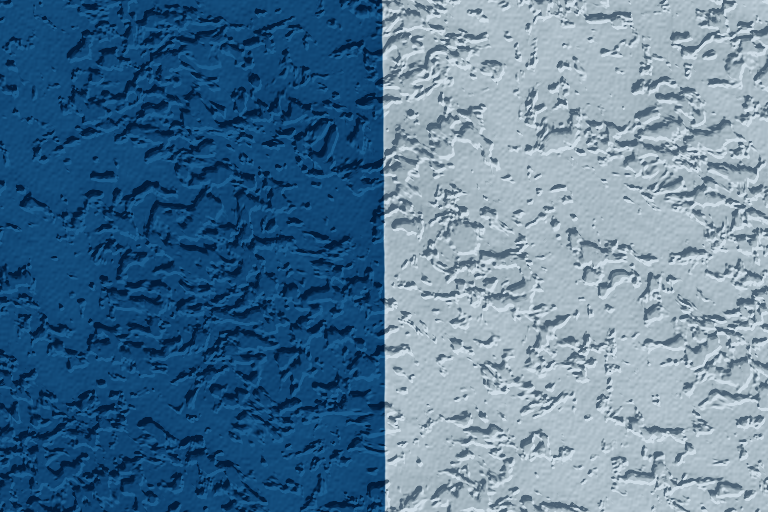
Write a Shadertoy shader that draws this texture.

```glsl
const vec3 BLUE_SHADE = vec3(0.02, 0.16, 0.30);
const vec3 BLUE_MID   = vec3(0.05, 0.25, 0.43);
const vec3 BLUE_LIT   = vec3(0.09, 0.33, 0.52);
const vec3 PALE_SHADE = vec3(0.41, 0.49, 0.55);
const vec3 PALE_MID   = vec3(0.60, 0.67, 0.71);
const vec3 PALE_LIT   = vec3(0.74, 0.80, 0.84);

const vec2  LIGHT_DIR    = vec2(-0.45, 0.89);
const float LIGHT_STEP   = 0.0042;
const float SLOPE_GAIN   = 1.9;
const float SHADOW_GAIN  = 0.95;
const float SHADOW_FALL  = 14.0;
const float BASE_TONE    = 0.69;
const float WARP         = 0.055;
const vec2  CRUST_SCALE  = vec2(48.0, 58.0);
const vec2  PATCH_SCALE  = vec2(6.0, 9.5);
const vec2  STROKE_SCALE = vec2(9.0, 62.0);
const float GRAIN_SCALE  = 165.0;
const float SEAM_BASE    = 0.5012;  // seam position, as a share of the width
const float SEAM_LEAN    = 0.0040;
const float SEAM_WOBBLE  = 0.0022;

float hash(vec2 p) {
    return fract(sin(dot(p, vec2(127.1, 311.7))) * 43758.55);
}

float noise(vec2 p) {
    vec2 cell = floor(p), f = fract(p);
    f = f * f * (3.0 - 2.0 * f);
    return mix(mix(hash(cell), hash(cell + vec2(1, 0)), f.x),
               mix(hash(cell + vec2(0, 1)), hash(cell + vec2(1, 1)), f.x), f.y);
}

float fbm(vec2 p) {
    float sum = 0.0, amp = 0.57;
    for (int i = 0; i < 3; i++) {
        sum += amp * noise(p);
        p = mat2(1.6, 1.2, -1.2, 1.6) * p + 17.3;
        amp *= 0.5;
    }
    return sum;
}

vec2 rotate(vec2 p, float angle) {
    float c = cos(angle), s = sin(angle);
    return vec2(c * p.x - s * p.y, s * p.x + c * p.y);
}

vec2 warp(vec2 p) {
    return p + WARP * (vec2(fbm(p * 9.0), fbm(p * 9.0 + 31.0)) - 0.5);
}

// Areas pressed flat by the trowel, in strokes of varied direction
float pressed(vec2 q) {
    float steep = fbm(rotate(q, -0.95) * PATCH_SCALE.yx + 4.0);
    float shallow = fbm(rotate(q, 0.45) * PATCH_SCALE + 12.0);
    return smoothstep(0.50, 0.74, max(steep, shallow));
}

// Plaster height: flat tops, broken pits, trowel lines and sand
float relief(vec2 p) {
    vec2 q = warp(p);
    float flatness = pressed(q);
    float crust = fbm(q * CRUST_SCALE);
    float tops = smoothstep(-0.13, 0.10, crust - mix(0.52, 0.25, flatness));
    float strokes = noise(rotate(q, 0.75) * STROKE_SCALE);
    float sand = noise(p * GRAIN_SCALE);
    return tops + 0.18 * strokes + 0.16 * sand + 0.25 * flatness;
}

// Slope shading plus short shadows cast away from the light
float plasterTone(vec2 p) {
    float height = relief(p), slope = 0.0, shadow = 0.0;
    for (int i = 1; i <= 3; i++) {
        float reach = float(i) * LIGHT_STEP;
        float rise = relief(p + LIGHT_DIR * reach) - height;
        if (i == 1) slope = -rise;
        shadow = max(shadow, rise - reach * SHADOW_FALL);
    }
    float broad = fbm(p * 3.2 + 8.0) - 0.5;
    return BASE_TONE + SLOPE_GAIN * slope - SHADOW_GAIN * shadow
         + 0.25 * broad + 0.12 * (pressed(warp(p)) - 0.4);
}

vec3 ramp(vec3 shade, vec3 mid, vec3 lit, float tone) {
    return tone < 0.5 ? mix(shade, mid, tone * 2.0)
                      : mix(mid, lit, tone * 2.0 - 1.0);
}

void mainImage(out vec4 fragColor, in vec2 fragCoord) {
    vec2 p = fragCoord / iResolution.y;
    float aspect = iResolution.x / iResolution.y;
    float tone = plasterTone(p);

    // Signed distance from the painted seam, positive on the pale side
    float seam = aspect * (SEAM_BASE - SEAM_LEAN * p.y * p.y)
               + SEAM_WOBBLE * (fbm(vec2(2.0, p.y * 40.0)) - 0.5);
    float side = p.x - seam;
    float pixel = 1.0 / iResolution.y;
    float pale = smoothstep(-pixel, pixel, side);

    // Paint ridge on the pale side, soft dimming beside it and on the blue
    float ridge = pale * exp(-abs(side) / 0.005);
    float greyBand = pale * exp(-side * side / 0.012)
                   * exp(-pow((p.y - 0.66) / 0.16, 2.0));
    float blueDim = (1.0 - pale) * exp(-abs(side) / 0.05);
    tone += 0.45 * ridge - 0.18 * greyBand - 0.12 * blueDim;
    tone = clamp(tone, -0.3, 1.25);

    vec3 blue = ramp(BLUE_SHADE, BLUE_MID, BLUE_LIT, tone);
    vec3 white = ramp(PALE_SHADE, PALE_MID, PALE_LIT, tone);
    fragColor = vec4(clamp(mix(blue, white, pale), 0.0, 1.0), 1.0);
}
```
